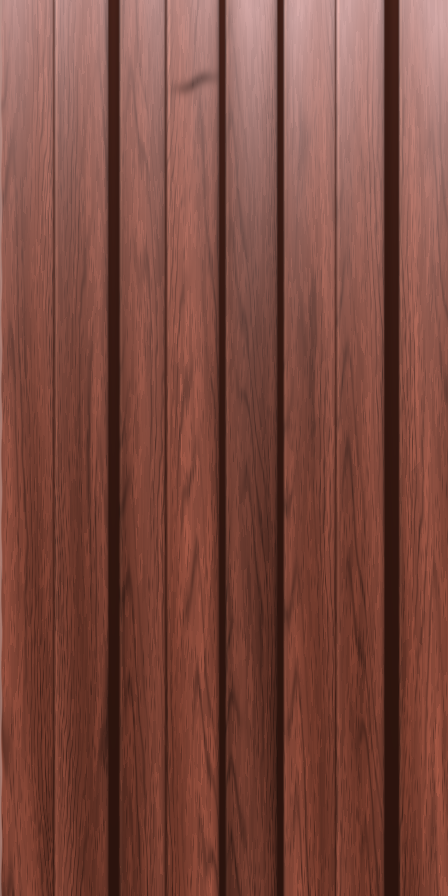
Give the GLSL for this texture, as a WebGL 2 fragment shader.

```glsl
#version 300 es
precision highp float;
uniform vec2 u_resolution;
out vec4 outColor;

// Joints between the eight planks: x position and half width
const vec2 JOINTS[7] = vec2[7](
  vec2(.120, .0014), vec2(.254, .0115), vec2(.370, .0020), vec2(.496, .0062),
  vec2(.626, .0062), vec2(.749, .0014), vec2(.874, .0155));
const float TONES[8] = float[8](1.0, .94, .93, 1.03, .82, 1.01, .99, 1.03);

vec2 hash2(vec2 p) {
  vec3 q = fract(p.xyx * vec3(.1031, .1030, .0973));
  q += dot(q, q.yzx + 33.33);
  return fract((q.xx + q.yz) * q.zy);
}

// Cellular noise: x = distance to nearest point, y = random value of its cell
vec2 cells(vec2 p) {
  vec2 base = floor(p), best = vec2(9.0, 0.0);
  for (int j = -1; j <= 1; j++)
    for (int i = -1; i <= 1; i++) {
      vec2 cell = base + vec2(i, j);
      vec2 point = hash2(cell);
      float d = length(cell + point - p);
      if (d < best.x) best = vec2(d, fract(point.x * 7.3 + point.y * 3.7));
    }
  return best;
}

// Dark growth lines: steep arches around a wandering heart line
float growthLines(vec2 p, float plank) {
  vec2 seed = hash2(vec2(plank + 3.0, 17.0));
  float u = p.x - (plank + .5) / 8.0 + (seed.x - .5) * .11;
  u += .014 * sin(p.y * 2.3 + plank * 4.0) + .006 * sin(p.y * 5.7 + plank * 1.7);
  u += .0013 * sin(p.y * 23.0 + p.x * 90.0) + .0007 * sin(p.y * 61.0 + p.x * 210.0);
  float rings = u * u * 850.0 + u * 22.0 * (seed.y - .5) + p.y * (2.0 + 2.5 * seed.y);
  rings += .35 * sin(p.y * 3.1 + p.x * 35.0) + .2 * sin(p.x * 160.0 + plank);
  float wave = .5 + .5 * sin(6.2832 * rings);
  return pow(wave, 5.0) * (.55 + .45 * sin(p.y * 4.3 + p.x * 70.0 + plank * 2.0));
}

void main() {
  vec2 p = gl_FragCoord.xy / u_resolution.x;
  float height = gl_FragCoord.y / u_resolution.y;
  float px = 1.0 / u_resolution.x;

  // Find the plank and gather groove, soft shade and lit edge
  int plank = 0;
  float groove = 0.0, shade = 0.0, edge = 0.0;
  for (int i = 0; i < 7; i++) {
    float side = p.x - JOINTS[i].x;
    float halfWidth = JOINTS[i].y;
    float d = abs(side) - halfWidth;
    float depth = smoothstep(.001, .006, halfWidth);
    plank += side > 0.0 ? 1 : 0;
    groove = max(groove, (1.0 - smoothstep(-px, px * 1.2, d)) * mix(.55, 1.0, depth));
    shade = max(shade, exp(-max(d, 0.0) / .006) * mix(.15, .45, depth));
    edge = max(edge, exp(-pow((side - halfWidth - .005) / .0028, 2.0)));
  }
  float id = float(plank);

  // Wood colour, with broad streaks, pores and growth lines
  vec2 bent = p + vec2(.004 * sin(p.y * 6.0 + id * 2.0), id * 3.7);
  vec2 streak = cells(bent * vec2(75.0, 2.6));
  vec2 fiber = cells(bent * vec2(190.0, 13.0));
  float lines = growthLines(p, id);
  vec3 wood = mix(vec3(.43, .215, .16), vec3(.55, .29, .225), .5 + .5 * sin(p.x * 42.0 + p.y * 1.7 + id * 2.4));
  wood *= TONES[plank] * (.93 + .14 * streak.y);
  wood *= .91 + .17 * fiber.y;
  wood *= 1.0 - .28 * lines;
  wood *= 1.0 - .22 * (1.0 - smoothstep(.08, .35, fiber.x)) * step(.55, fiber.y);

  // Pale sheen falling from the top
  float sheen = pow(height, 3.2) * (.8 + .24 * smoothstep(.45, .6, p.x));
  sheen *= .95 + .09 * sin(p.x * 50.0 + id * 1.3);
  vec3 gloss = vec3(.82, .65, .64) * (.96 + .06 * fiber.y - .04 * lines);
  vec3 color = mix(wood, gloss, clamp(sheen, 0.0, 1.0));

  // Slanted dark knot on the fourth plank
  vec2 k = p - vec2(.435, 1.815);
  k.y -= k.x * .35 + .004 * sin(k.x * 90.0);
  float knot = exp(-dot(k * vec2(22.0, 65.0), k * vec2(22.0, 65.0)));
  color *= 1.0 - .4 * knot * (plank == 3 ? 1.0 : 0.0) * (.7 + .3 * fiber.y);

  // Bevels, grooves and the worn left rim
  color *= 1.0 - shade;
  color += vec3(.11, .075, .06) * edge * (.5 + .7 * height);
  float floorLight = .5 + .5 * sin(p.x * 180.0);
  vec3 grooveColor = mix(vec3(.17, .075, .05), vec3(.27, .13, .10), height * height * (.6 + .4 * floorLight));
  color = mix(color, grooveColor, groove);
  float rim = 1.0 - smoothstep(.002, .006, p.x + .001 * sin(p.y * 40.0));
  color = mix(color, vec3(.74, .59, .56), rim * .65);

  outColor = vec4(clamp(color, 0.0, 1.0), 1.0);
}
```
